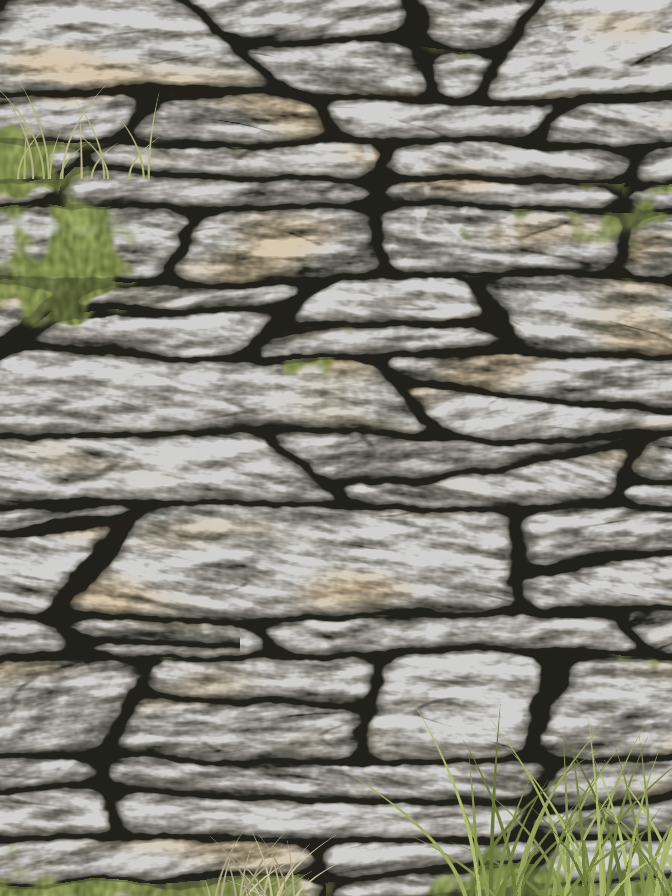
Reproduce this texture procedurally as a WebGL 2 fragment shader.

```glsl
#version 300 es
precision highp float;
// Dry stone wall of weathered slate with moss, lichen and tufts of grass.
// Wavy beds are cut by slanted joints and splits into slabs; stretched gradient
// noise gives the strata, and edge distances give the gaps and the shading.
#define BEDS 12.0        // courses over the canvas height
#define SPLIT 0.5        // share of slabs split in two
#define GAP 0.0012       // narrowest gap between stones
#define CORNER 0.017     // rounding of slab ends
#define BASE_TONE 0.69
#define STRATA 0.42      // contrast of layering
#define RELIEF 0.55      // contrast of surface bumps
#define MOSS_LEVEL 0.85  // higher means less moss
#define BLADE 0.0024     // half width of a grass blade

uniform vec2 u_resolution;
out vec4 fragColor;

const vec3 SHADOW = vec3(0.13, 0.13, 0.11);
const vec3 DUSK = vec3(0.38, 0.38, 0.35);
const vec3 SLATE = vec3(0.60, 0.59, 0.56);
const vec3 PALE = vec3(0.78, 0.78, 0.77);
const vec3 MOSS_DARK = vec3(0.31, 0.35, 0.16);
const vec3 MOSS_LIGHT = vec3(0.64, 0.69, 0.41);
const vec3 STRAW = vec3(0.75, 0.72, 0.58);

vec2 hash2(vec2 cell) {
  uvec2 q = uvec2(ivec2(floor(cell))) * 1664525u + 1013904223u;
  for (int i = 0; i < 2; i++) {
    q.x += q.y * 1664525u;
    q.y += q.x * 1664525u;
    q ^= q >> 16u;
  }
  return vec2(q & 0xffffu) / 65535.0;
}

float corner(vec2 cell, vec2 f) { return dot(hash2(cell) * 2.0 - 1.0, f); }

// Gradient noise, about -1 to 1
float noise(vec2 p) {
  vec2 c = floor(p), f = p - c, e = vec2(1, 0);
  vec2 w = f * f * f * (f * (f * 6.0 - 15.0) + 10.0);
  return 1.6 * mix(mix(corner(c, f), corner(c + e.xy, f - e.xy), w.x),
                   mix(corner(c + e.yx, f - e.yx), corner(c + 1.0, f - 1.0), w.x), w.y);
}

float fbm(vec2 p) {
  float sum = 0.0, amp = 0.5;
  for (int i = 0; i < 4; i++) {
    sum += amp * noise(p);
    p = p * 2.03 + 11.7;
    amp *= 0.55;
  }
  return sum;
}

// Height of the wavy line under bed i
float bedLine(float i, float x) {
  return (i + 0.6 * (hash2(vec2(i, 7)).x - 0.5)) / BEDS + 0.014 * noise(vec2(x * 2.7, i * 5.37))
       + 0.005 * noise(vec2(x * 12.0, i * 3.71)) + 0.002 * noise(vec2(x * 46.0, i * 9.13));
}

struct Stone { vec2 id; float below, above, side; };

Stone stoneAt(vec2 p) {
  float lo = -1.0, hi = 2.0, bed = 0.0;
  for (float i = -1.0; i <= BEDS + 1.0; i++) {
    float e = bedLine(i, p.x);
    if (e > p.y) hi = min(hi, e);
    else if (e > lo) { lo = e; bed = i; }
  }
  // Slanted joints along the bed
  vec2 r = hash2(vec2(bed, 23));
  float rate = mix(1.7, 4.6, r.x), u = p.x * rate + 9.0 * r.y;
  float left = -1e3, right = 1e3, col = 0.0, mid = 0.5 * (lo + hi);
  for (float k = floor(u) - 1.0; k <= floor(u) + 2.0; k++) {
    vec2 h = hash2(vec2(k, bed));
    float e = k + 0.7 * (h.x - 0.5) + rate * (2.4 * (h.y - 0.5) * (p.y - mid) + 0.008 * noise(vec2(p.y * 35.0, k * 3.3)));
    if (e > u) right = min(right, e);
    else if (e > left) { left = e; col = k; }
  }
  // Some slabs lie as two thin wedges
  vec2 id = hash2(vec2(col + 31.0, bed + 57.0)), s = hash2(vec2(col + 83.0, bed + 5.0));
  if (s.x < SPLIT && hi - lo > 0.04) {
    float cut = mix(lo, hi, 0.35 + 0.3 * s.y) + 0.3 * (id.x - 0.5) * (u - 0.5 * (left + right)) / rate
              + 0.005 * noise(vec2(p.x * 14.0, bed));
    if (p.y > cut) { lo = max(lo, cut); id = fract(id + 0.37); }
    else hi = min(hi, cut);
  }
  return Stone(id, p.y - lo, hi - p.y, min(u - left, right - u) / rate);
}

// Bent blades from one tuft: x is cover, y is shade
vec2 tuft(vec2 p, vec2 root, float spread, float tall, float count, float width) {
  vec2 result = vec2(0);
  float px = 0.7 / u_resolution.y;
  for (float i = 0.0; i < count; i++) {
    vec2 h = hash2(vec2(i, count)), g = hash2(vec2(i + 99.0, count));
    float len = tall * (0.35 + 0.65 * h.y), t = (p.y - root.y) / len;
    if (t < 0.0 || t > 1.0) continue;
    float lean = 1.3 * tall * (g.x - 0.45), slope = 2.0 * lean * t / len;
    float d = abs(p.x - root.x - spread * (h.x - 0.5) - lean * t * t) / sqrt(1.0 + slope * slope);
    float cover = 1.0 - smoothstep(-px, px, d - width * (1.0 - t * t));
    if (cover > result.x) result = vec2(cover, g.y);
  }
  return result;
}

void main() {
  vec2 p = gl_FragCoord.xy / u_resolution.y;
  Stone s = stoneAt(p);
  vec2 q = max(CORNER - vec2(0.45 * s.side, min(s.below, s.above)), 0.0);
  float edge = CORNER - length(q) + 0.0015 * noise(p * 90.0);
  float gap = GAP + 0.006 * smoothstep(0.0, 0.8, noise(p * 7.0));
  float face = smoothstep(gap, gap + 0.003, edge);

  // Slate surface: tilted strata, bumps, grain and cracks
  vec2 layer = vec2(p.x, p.y + 0.3 * (s.id.x - 0.5) * p.x) * vec2(11, 42) + s.id * 170.0;
  float strata = fbm(layer), relief = strata - fbm(layer + vec2(-0.08, 0.3));
  float crack = 1.0 - smoothstep(0.0, 0.07, abs(noise(layer * 0.6 + 5.0)));
  float tone = BASE_TONE + 0.2 * (s.id.y - 0.5) + STRATA * strata + RELIEF * relief;
  tone += 0.07 * noise(p * vec2(150, 210)) - 0.2 * crack * smoothstep(0.0, 0.4, noise(p * 13.0));
  tone *= mix(0.62, 1.0, smoothstep(0.0, 0.022, s.below)) * mix(0.55, 1.0, smoothstep(gap, gap + 0.008, edge));
  float lichen = smoothstep(0.2, 0.5, noise(p * 50.0)) * smoothstep(0.1, 0.6, noise(p * 6.0 + 40.0));
  tone = mix(0.1, tone + 0.16 * lichen, face);
  vec3 color = mix(SHADOW, DUSK, smoothstep(0.12, 0.38, tone));
  color = mix(color, SLATE, clamp((tone - 0.38) / 0.22, 0.0, 1.0));
  color = mix(color, PALE, clamp((tone - 0.6) / 0.18, 0.0, 1.2));
  float rust = smoothstep(0.1, 0.7, noise(p * vec2(5, 15) + s.id * 9.0));
  color *= mix(vec3(1), vec3(1.03, 0.95, 0.83), rust * (1.0 - lichen));

  // Moss on ledges, thickest at the upper left and along the foot
  float bias = smoothstep(0.2, 0.02, p.x) * smoothstep(0.62, 0.68, p.y) * smoothstep(0.9, 0.82, p.y)
             + 0.9 * smoothstep(0.08, 0.0, p.y) + 0.15 * smoothstep(0.55, 0.75, p.y);
  float growth = noise(p * 6.0 + 3.0) + 0.4 * noise(p * 32.0) + bias + 0.3 * smoothstep(0.025, 0.0, s.above);
  float moss = smoothstep(MOSS_LEVEL - 0.1, MOSS_LEVEL + 0.15, growth) * mix(0.65, 1.0, face);
  float tufts = 0.55 + 0.4 * noise(p * vec2(130, 85)) + 0.35 * noise(p * 28.0);
  color = mix(color, mix(MOSS_DARK, MOSS_LIGHT, clamp(tufts, 0.0, 1.1)), moss);

  // Dry straw and green grass
  vec2 straw = tuft(p, vec2(0.29, -0.02), 0.11, 0.1, 26.0, BLADE * 0.6);
  vec2 sprig = tuft(p, vec2(0.1, 0.8), 0.17, 0.11, 15.0, BLADE * 0.5);
  vec2 grass = tuft(p, vec2(0.64, -0.03), 0.24, 0.25, 52.0, BLADE);
  color = mix(color, STRAW * (0.8 + 0.3 * straw.y), straw.x);
  color = mix(color, mix(MOSS_LIGHT, STRAW, sprig.y), sprig.x);
  color = mix(color, mix(MOSS_DARK * 1.25, MOSS_LIGHT * 1.1, grass.y), grass.x);
  fragColor = vec4(color, 1);
}
```
